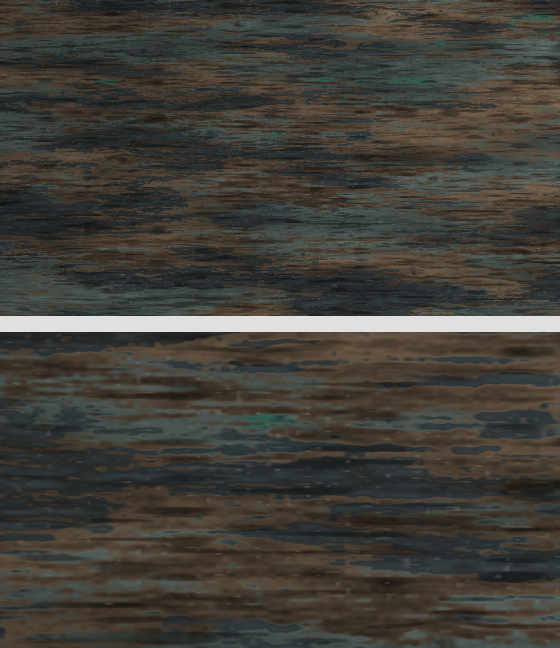
Top: the whole. Bottom: its middle third, enlarged.
Write a Shadertoy shader that draws this texture.

```glsl
// Weathered wooden board with horizontal grain and worn teal and navy paint.
// Stretched noise makes the grain and tears the paint masks into thin streaks;
// scattered knots bend the grain, and fine scratches and flecks lie on top.

#define GRAIN_LINES 135.0
#define PAINT_SCALE vec2(2.3, 13.0)
#define TEAL_LEVEL 0.515
#define NAVY_LEVEL 0.595
#define EMERALD_LEVEL 0.73
#define RAGGEDNESS 0.62
#define GRAIN_CONTRAST 1.15
#define KNOT_COUNT 15
#define SCRATCH_COUNT 5

const vec3 DARK_WOOD = vec3(0.205, 0.170, 0.138);
const vec3 LIGHT_WOOD = vec3(0.465, 0.385, 0.300);
const vec3 DEEP_TEAL = vec3(0.160, 0.200, 0.193);
const vec3 PALE_TEAL = vec3(0.305, 0.362, 0.355);
const vec3 NAVY = vec3(0.128, 0.148, 0.158);
const vec3 EMERALD = vec3(0.090, 0.370, 0.300);
const vec3 FLECK = vec3(0.500, 0.490, 0.430);

float hash(vec2 p) {
    vec3 q = fract(vec3(p.xyx) * 0.1031);
    q += dot(q, q.yzx + 33.33);
    return fract((q.x + q.y) * q.z);
}

float noise(vec2 p) {
    vec2 i = floor(p), f = fract(p);
    f = f * f * (3.0 - 2.0 * f);
    float low = mix(hash(i), hash(i + vec2(1, 0)), f.x);
    float high = mix(hash(i + vec2(0, 1)), hash(i + vec2(1, 1)), f.x);
    return mix(low, high, f.y);
}

float fbm(vec2 p) {
    float sum = 0.0, weight = 0.5;
    for (int i = 0; i < 5; i++) {
        sum += weight * noise(p);
        p = p * vec2(1.9, 2.1) + 17.3;
        weight *= 0.52;
    }
    return sum;
}

// Bends the grain around the knots; returns their darkness in z.
vec3 knots(vec2 p, float aspect) {
    float bend = 0.0, dark = 0.0;
    for (int i = 0; i < KNOT_COUNT; i++) {
        float id = float(i);
        vec2 center = vec2(hash(vec2(id, 3.0)) * aspect, hash(vec2(id, 8.0)));
        float size = mix(0.007, 0.017, hash(vec2(id, 14.0)));
        vec2 d = (p - center) / size;
        bend -= 0.7 * size * d.y * exp(-dot(d * d, vec2(0.10, 0.35)));
        float radius = length(d * vec2(0.8, 1.0)) + 0.8 * noise(d * 2.0 + id);
        dark = max(dark, 0.6 * (1.0 - smoothstep(0.3, 1.6, radius)));
    }
    return vec3(p.x, p.y + bend, dark);
}

float scratches(vec2 p, float aspect) {
    float mark = 0.0;
    for (int i = 0; i < SCRATCH_COUNT; i++) {
        float id = float(i);
        vec2 start = vec2(hash(vec2(id, 21.0)) * 0.3 * aspect, 0.2 + 0.4 * hash(vec2(id, 27.0)));
        float angle = 0.3 + 1.4 * hash(vec2(id, 31.0));
        vec2 ray = vec2(cos(angle), sin(angle)) * mix(0.06, 0.15, hash(vec2(id, 35.0)));
        vec2 d = p - start;
        float dist = length(d - ray * clamp(dot(d, ray) / dot(ray, ray), 0.0, 1.0));
        mark = max(mark, 1.0 - smoothstep(0.0005, 0.0025, dist));
    }
    return mark * (0.3 + 0.5 * noise(p * 60.0));
}

void mainImage(out vec4 fragColor, in vec2 fragCoord) {
    vec2 p = fragCoord / iResolution.y;
    float aspect = iResolution.x / iResolution.y;
    vec3 bent = knots(p, aspect);
    vec2 q = bent.xy;
    q.y += 0.014 * (noise(q * vec2(2.5, 7.0)) - 0.5);

    // Grain: bands, broken lines, short fibres, grit and curved growth rings
    float bands = noise(q * vec2(2.0, 45.0) + 5.0) - 0.5;
    float lines = noise(q * vec2(8.0, GRAIN_LINES)) - 0.5;
    float fibres = noise(q * vec2(36.0, GRAIN_LINES * 1.8) + 41.0) - 0.5;
    float grit = noise(q * vec2(140.0, GRAIN_LINES * 2.0) + 77.0) - 0.5;
    float rings = sin(6.2832 * (q.y * 62.0 + 4.0 * noise(q * vec2(1.8, 7.0) + 33.0)));
    rings *= smoothstep(0.35, 0.75, noise(q * vec2(3.0, 12.0) + 61.0));
    float grain = 0.20 * bands + 0.48 * lines + 0.42 * fibres + 0.22 * grit;
    grain *= GRAIN_CONTRAST;

    // Bare wood
    float warmth = fbm(q * vec2(2.4, 10.0) + 70.0) - 0.48;
    float woodTone = 0.42 + 1.05 * warmth + 0.95 * grain + 0.09 * rings;
    vec3 color = mix(DARK_WOOD, LIGHT_WOOD, clamp(woodTone, -0.2, 1.2));

    // Worn paint coats, torn into streaks along the grain
    float ragged = RAGGEDNESS * (grain + 0.03 * rings);
    float teal = fbm(q * PAINT_SCALE + 11.0) + ragged;
    float tealTone = 0.46 + 1.1 * (fbm(q * vec2(3.0, 14.0) + 130.0) - 0.48) + 0.95 * grain;
    vec3 tealPaint = mix(DEEP_TEAL, PALE_TEAL, clamp(tealTone, -0.2, 1.2));
    color = mix(color, tealPaint, 0.88 * smoothstep(-0.10, 0.08, teal - TEAL_LEVEL));

    float emerald = fbm(q * vec2(7.0, 19.0) + 210.0) + 0.4 * ragged;
    color = mix(color, EMERALD, 0.55 * smoothstep(0.0, 0.10, emerald - EMERALD_LEVEL));

    float navy = fbm(q * PAINT_SCALE * vec2(1.2, 1.25) + 54.0) + ragged * 0.8;
    float navyCover = smoothstep(-0.06, 0.06, navy - NAVY_LEVEL);
    color = mix(color, NAVY * (1.0 + 0.9 * grain), 0.90 * navyCover);

    // Dark pores, knots, pale flecks and scratches
    float pores = smoothstep(0.62, 0.88, noise(q * vec2(14.0, GRAIN_LINES * 1.1) + 90.0));
    color *= 1.0 - 0.34 * pores;
    color = mix(color, vec3(0.11, 0.095, 0.090), bent.z);
    float flecks = smoothstep(0.80, 0.98, noise(q * vec2(95.0, 280.0) + 300.0));
    color = mix(color, FLECK, 0.28 * flecks * smoothstep(0.4, 0.75, noise(q * vec2(4.0, 15.0))));
    color = mix(color, vec3(0.40, 0.36, 0.22), 0.5 * scratches(p, aspect));

    // Soft light from the right
    float light = mix(0.94, 1.16, smoothstep(0.0, 1.0, p.x / aspect));
    fragColor = vec4(clamp(color * light, 0.0, 1.0), 1.0);
}
```
